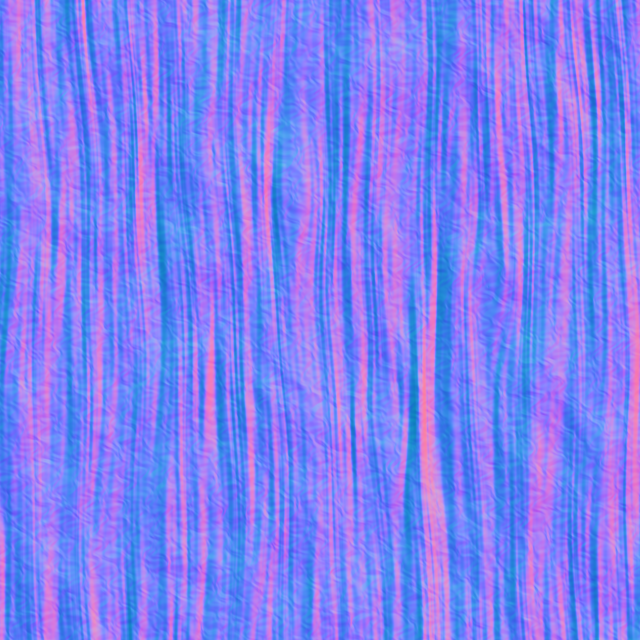
Reproduce this texture map procedurally as a WebGL 2 fragment shader.

```glsl
#version 300 es
precision highp float;
// Tangent-space normal map of weathered wood with long vertical fibres.
// A height field of stretched gradient noise is bent by layered sines and
// by scattered cellular knots; its slopes are then encoded as colour.

uniform vec2 u_resolution;
out vec4 outColor;

const float TAU = 6.2831853;
const vec2 KNOT_GRID = vec2(3.0, 2.2);   // knot cells per canvas
const float KNOT_CHANCE = 0.4;

// Integer hash: two values in 0..1 for a lattice cell and a seed.
vec2 hash2(vec2 cell, float seed) {
    uvec3 v = uvec3(ivec3(cell, seed) + 4096);
    v = v * 1664525u + 1013904223u;
    v.x += v.y * v.z; v.y += v.z * v.x; v.z += v.x * v.y;
    v ^= v >> 16u;
    v.x += v.y * v.z; v.y += v.z * v.x;
    return vec2(v.xy >> 8u) / 16777216.0;
}

float cornerRamp(vec2 cell, vec2 corner, vec2 local, float seed) {
    float angle = TAU * hash2(cell + corner, seed).x;
    return dot(vec2(cos(angle), sin(angle)), local - corner);
}

// Gradient noise with quintic blending.
float gradientNoise(vec2 p, float seed) {
    vec2 cell = floor(p);
    vec2 f = p - cell;
    vec2 w = f * f * f * (f * (f * 6.0 - 15.0) + 10.0);
    float low = mix(cornerRamp(cell, vec2(0, 0), f, seed),
                    cornerRamp(cell, vec2(1, 0), f, seed), w.x);
    float high = mix(cornerRamp(cell, vec2(0, 1), f, seed),
                     cornerRamp(cell, vec2(1, 1), f, seed), w.x);
    return mix(low, high, w.y);
}

// Gentle sideways sway of the fibres.
float sway(vec2 p) {
    return 0.007 * sin(6.0 * p.y + 8.0 * p.x)
         + 0.0025 * sin(15.0 * p.y - 17.0 * p.x + 2.0);
}

// Scattered knots: x = fibre displacement, y = height of faint rings.
vec2 knots(vec2 p) {
    vec2 home = floor(p * KNOT_GRID);
    vec2 total = vec2(0.0);
    for (int j = -1; j <= 1; j++) {
        for (int i = -1; i <= 1; i++) {
            vec2 cell = home + vec2(i, j);
            vec2 jitter = hash2(cell, 71.0);
            float present = step(hash2(cell, 72.0).x, KNOT_CHANCE);
            vec2 d = p - (cell + 0.2 + 0.6 * jitter) / KNOT_GRID;
            vec2 q = d / vec2(0.04, 0.1);
            float mask = present * exp(-dot(q, q));
            float rings = sin(14.0 * length(q) + 60.0 * d.x);
            total += mask * vec2(-0.6 * d.x, 0.0004 * rings);
        }
    }
    return total;
}

// Fibre octaves of similar slope, each leaning a little so streaks taper.
float fibres(vec2 p, float slope) {
    vec2 frequency = vec2(11.0, 1.3);
    float patchiness = 1.0 + 0.7 * gradientNoise(p * vec2(7.0, 2.5), 21.0);
    float lean = 0.015;
    float height = 0.0;
    for (int i = 0; i < 5; i++) {
        float seed = float(i);
        // Uneven spacing keeps the streaks from forming a regular comb.
        float spacing = 0.35 * sin(p.x * frequency.x * 0.83 + 2.0 * seed);
        vec2 q = vec2(p.x + lean * p.y, p.y + 0.37 * seed) * frequency;
        q += vec2(spacing, 2.3 * spacing);
        height += slope / frequency.x * gradientNoise(q, seed);
        slope *= i == 0 ? 1.25 * patchiness : 1.0;
        frequency *= vec2(1.73, 1.36);
        lean *= -1.2;
    }
    return height;
}

// Rounder relief on a turned, warped lattice; slope sets its steepness.
float bumps(vec2 p, vec2 frequency, float slope, float seed) {
    vec2 turned = mat2(0.82, 0.57, -0.57, 0.82) * (p * frequency);
    turned += 1.2 * gradientNoise(turned * 0.43, seed + 20.0);
    return slope / frequency.y * gradientNoise(turned, seed);
}

float woodHeight(vec2 p) {
    vec2 knot = knots(p);
    vec2 bent = p + vec2(sway(p) + knot.x, 0.0);
    return fibres(bent, 0.25) + knot.y
         + bumps(bent, vec2(15.0, 8.0), 0.08, 11.0)
         + bumps(bent, vec2(50.0, 34.0), 0.06, 12.0)
         + bumps(p, vec2(100.0, 100.0), 0.1, 13.0);
}

// Central differences give the tilt of the surface.
vec2 surfaceTilt(vec2 p, float reach) {
    vec2 e = vec2(reach, 0.0);
    return vec2(woodHeight(p - e.xy) - woodHeight(p + e.xy),
                woodHeight(p - e.yx) - woodHeight(p + e.yx)) / (2.0 * reach);
}

void main() {
    vec2 uv = gl_FragCoord.xy / u_resolution.y;
    vec2 tilt = surfaceTilt(uv, 0.0007);
    // Right-facing flanks are steeper, giving narrow pink streaks.
    tilt.x += 0.1 * tilt.x * tilt.x - 0.03;
    vec3 normal = normalize(vec3(tilt, 1.0));
    outColor = vec4(0.5 + 0.5 * normal, 1.0);
}
```
